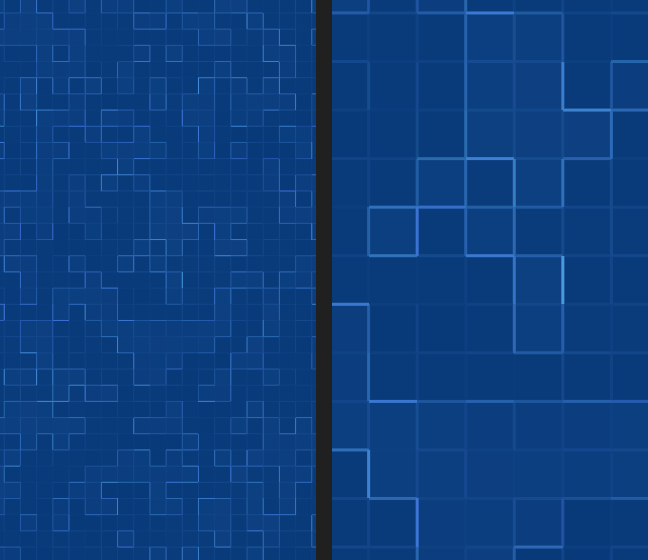
Left, the full canvas; right, a detail of the centre.
A Shadertoy shader for this pattern:

```glsl
const float ROWS = 34.6;           // cells along the canvas height
const float HALF_LINE = 0.031;     // half line width, in cells
const vec3 DARK_FILL = vec3(0.030, 0.222, 0.468);
const vec3 LIGHT_FILL = vec3(0.052, 0.252, 0.510);
const vec3 VIOLET_LINE = vec3(0.26, 0.43, 0.90);
const vec3 CYAN_LINE = vec3(0.29, 0.63, 0.88);

float hash(vec2 cell, float seed) {
    vec3 q = fract(vec3(cell.xyx + seed * 7.31) * vec3(0.1031, 0.1030, 0.0973));
    q += dot(q, q.yzx + 33.33);
    return fract((q.x + q.y) * q.z);
}

// Slow drift over the grid, from 0 to 1
float layeredSines(vec2 p) {
    float s = sin(p.x * 0.41 + 1.7 * sin(p.y * 0.23));
    s += 0.7 * sin(p.y * 0.37 - p.x * 0.19 + 2.1);
    s += 0.5 * sin(p.x * 0.83 + p.y * 0.71);
    return clamp(0.5 + s / 4.4, 0.0, 1.0);
}

// Each cell is either inside (1) or outside (0) a block
float cellState(vec2 cell) {
    return step(0.62, hash(cell, 1.0));
}

vec3 cellFill(vec2 cell) {
    float shade = 0.55 * cellState(cell) + 0.3 * layeredSines(cell) + 0.15 * hash(cell, 2.0);
    return mix(DARK_FILL, LIGHT_FILL, shade);
}

// Share of a pixel covered by a line whose centre is dist away
float lineCoverage(float dist, float halfWidth, float pixel) {
    float hi = min(dist + 0.5 * pixel, halfWidth);
    float lo = max(dist - 0.5 * pixel, -halfWidth);
    return max(hi - lo, 0.0) / pixel;
}

// Edge between a cell and its neighbour: bright on block outlines, faint elsewhere
vec4 edgeStyle(vec2 cell, vec2 toNeighbour, float seed) {
    float outline = abs(cellState(cell) - cellState(cell - toNeighbour));
    float level = hash(cell, seed);
    float bright = mix(0.22, 0.80, level * level) + 0.2 * layeredSines(cell * 1.3);
    float faint = 0.02 + 0.17 * level;
    float hue = 0.6 * hash(cell, seed + 1.0) + 0.4 * layeredSines(cell.yx);
    return vec4(mix(VIOLET_LINE, CYAN_LINE, hue), mix(faint, bright, outline));
}

void mainImage(out vec4 fragColor, in vec2 fragCoord) {
    float pixel = ROWS / iResolution.y;
    vec2 p = (fragCoord - 0.5 * iResolution.xy) * pixel + 0.5;
    vec2 cell = floor(p);
    vec2 nearest = floor(p + 0.5);
    vec2 dist = abs(p - nearest);

    // Nearest vertical and horizontal edges
    vec4 vertical = edgeStyle(vec2(nearest.x, cell.y), vec2(1.0, 0.0), 3.0);
    vec4 horizontal = edgeStyle(vec2(cell.x, nearest.y), vec2(0.0, 1.0), 5.0);
    vertical.a *= lineCoverage(dist.x, HALF_LINE, pixel);
    horizontal.a *= lineCoverage(dist.y, HALF_LINE, pixel);

    // The stronger edge wins where lines cross
    vec4 edge = vertical.a > horizontal.a ? vertical : horizontal;
    vec3 colour = mix(cellFill(cell), edge.rgb, edge.a);
    fragColor = vec4(colour, 1.0);
}
```
